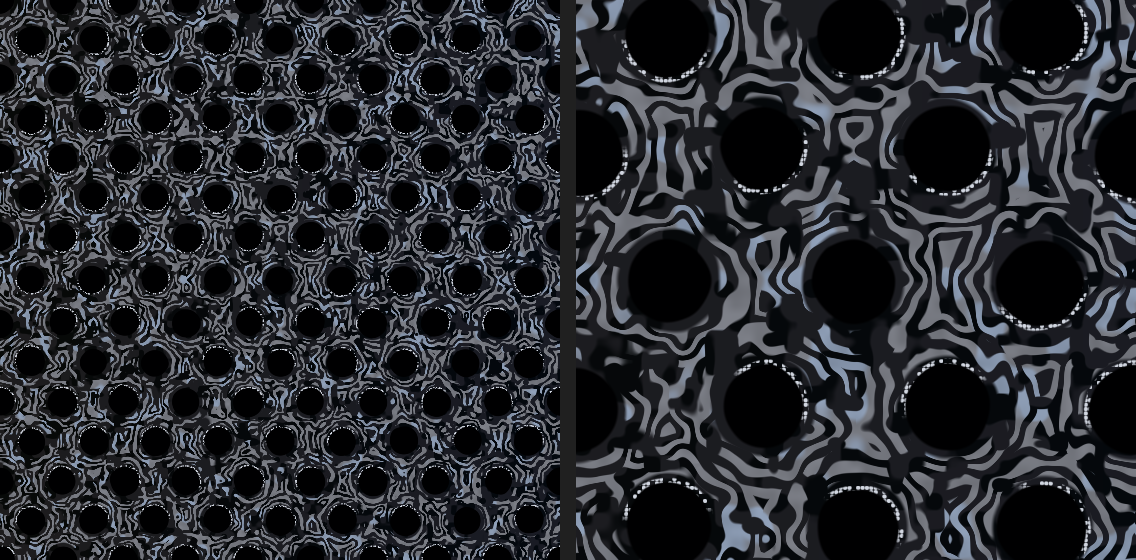
Left, the full canvas; right, a detail of the centre.
Reproduce this texture procedurally as a three.js fragment shader.

```glsl
// Dark perforated mesh: staggered round holes in a field of broken silvery strokes.
varying vec2 vUv;

const vec2 GRID = vec2(9.0, 14.0);   // holes across, rows down
const float HOLE_RADIUS = 0.0252;
const float HALO_RADIUS = 0.0305;
const float RING_FREQ = 88.0;        // stroke rings per canvas unit
const float TAU = 6.2832;

const vec3 BLACK = vec3(0.0, 0.0, 0.003);
const vec3 INK = vec3(0.02, 0.03, 0.04);
const vec3 CHARCOAL = vec3(0.11, 0.11, 0.13);
const vec3 STEEL = vec3(0.46, 0.47, 0.50);
const vec3 PALE_BLUE = vec3(0.53, 0.59, 0.68);
const vec3 SILVER = vec3(0.82, 0.84, 0.88);

float hash(vec2 p) {
  return fract(sin(dot(p, vec2(127.1, 311.7))) * 43758.5);
}

float noise(vec2 p) {
  vec2 i = floor(p);
  vec2 f = fract(p);
  f = f * f * (3.0 - 2.0 * f);
  float low = mix(hash(i), hash(i + vec2(1.0, 0.0)), f.x);
  float high = mix(hash(i + vec2(0.0, 1.0)), hash(i + vec2(1.0)), f.x);
  return mix(low, high, f.y);
}

float band(float x, float center, float halfWidth) {
  return 1.0 - smoothstep(0.5 * halfWidth, 1.5 * halfWidth, abs(x - center));
}

// Centre of a hole, slightly jittered; rows spread away from the middle
vec2 holeCenter(vec2 id, float shift) {
  vec2 c = (id + vec2(shift, 0.0)) / GRID;
  vec2 key = mod(id, GRID);
  float s = c.y - 0.5;
  c.y += clamp(s * 20.0, -1.0, 1.0) * 0.012 * (0.5 - abs(s));
  return c + 0.004 * (vec2(hash(key + 3.1), hash(key + 8.7)) - 0.5);
}

// Offset from the nearest hole (xy) and its cell (zw)
vec4 nearestHole(vec2 p) {
  vec4 best = vec4(1.0, 1.0, 0.0, 0.0);
  for (int j = -1; j <= 1; j++) {
    float row = floor(p.y * GRID.y + 0.5) + float(j);
    float shift = 0.5 * mod(row, 2.0);
    for (int i = -1; i <= 1; i++) {
      vec2 id = vec2(floor(p.x * GRID.x - shift + 0.5) + float(i), row);
      vec2 rel = p - holeCenter(id, shift);
      if (dot(rel, rel) < dot(best.xy, best.xy)) best = vec4(rel, id);
    }
  }
  return best;
}

// Short strokes: rings around the hole, bent and broken by noise
float strokes(vec2 p, float d) {
  float phase = TAU * RING_FREQ * d + 9.0 * noise(p * 78.0);
  float line = smoothstep(-0.25, 0.3, sin(phase));
  float gaps = smoothstep(0.27, 0.34, noise(p * 82.0 + 41.0));
  return line * gaps;
}

// Bright knot halfway between two holes of the same row
float knot(vec2 rel) {
  vec2 q = vec2(abs(rel.x) - 0.5 / GRID.x, rel.y);
  return 1.0 - smoothstep(0.004, 0.014, length(q));
}

// Tiny glints on the part of the rim that faces the middle of the canvas
float glints(vec2 p, vec2 rel, vec2 id, float radius) {
  vec2 cell = p * 384.0;
  float dotShape = 1.0 - smoothstep(0.3, 0.7, length(fract(cell) - 0.5));
  float lit = step(0.42, hash(floor(cell)));
  float side = id.y < 0.5 * GRID.y ? 1.0 : -1.0;
  vec2 facing = normalize(vec2(2.4 * hash(id + 5.3) - 1.2, side));
  float arc = smoothstep(0.1, 0.4, dot(normalize(rel + 0.00001), facing));
  float rim = band(length(rel), radius + 0.0013, 0.0014);
  return dotShape * lit * arc * rim * step(0.2, hash(id + 9.4));
}

void main() {
  vec4 hole = nearestHole(vUv);
  vec2 rel = hole.xy;
  vec2 id = mod(hole.zw, GRID);
  float d = length(rel);
  float wobble = 0.0022 * (noise(vUv * 60.0 + 17.0) - 0.5);
  float radius = HOLE_RADIUS + 0.0025 * (hash(id) - 0.5) + wobble;

  // Mottled ground, warmer on the left and cooler on the right
  float mottle = smoothstep(0.36, 0.5, noise(vUv * 95.0 + 7.0));
  vec3 color = mix(INK, CHARCOAL, mottle * 0.95);
  color += mix(vec3(0.008, 0.004, -0.01), vec3(-0.008, 0.0, 0.015), vUv.x);

  // Strokes with bluish patches
  float outside = smoothstep(HALO_RADIUS - 0.0015, HALO_RADIUS + 0.0015, d + wobble);
  float blue = smoothstep(0.62, 0.78, noise(vUv * 50.0 + 23.0) + 0.35 * knot(rel));
  vec3 strokeColor = mix(STEEL, PALE_BLUE, blue);
  strokeColor *= 0.92 + 0.16 * noise(vUv * 140.0);
  color = mix(color, strokeColor, strokes(vUv, d) * outside);

  // Hole and rim
  color = mix(BLACK, color, smoothstep(radius - 0.001, radius + 0.001, d));
  color = mix(color, SILVER, glints(vUv, rel, id, radius));
  gl_FragColor = vec4(color, 1.0);
}
```
